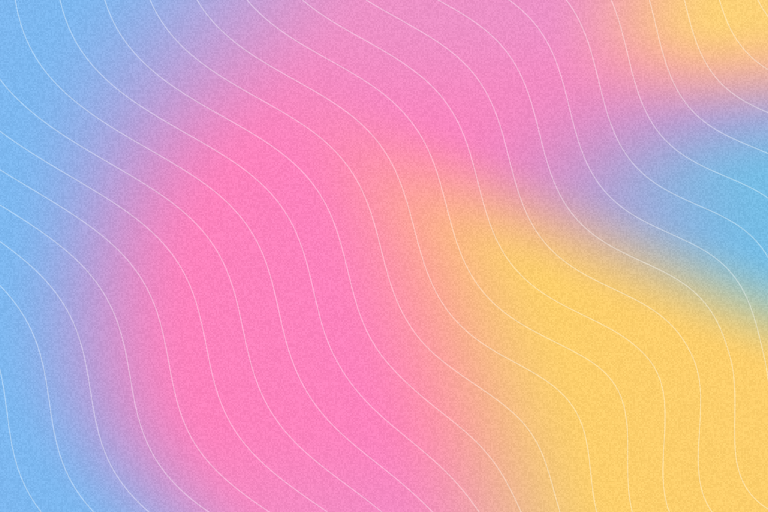
Write a Shadertoy shader that draws this background.

```glsl
// Soft pastel gradient of blue, pink and gold with thin wavy contour lines and fine grain.

const vec3 PINK      = vec3(0.99, 0.51, 0.74);
const vec3 ORCHID    = vec3(0.93, 0.57, 0.78);
const vec3 SKY       = vec3(0.49, 0.72, 0.94);
const vec3 LAGOON    = vec3(0.46, 0.74, 0.90);
const vec3 GOLD      = vec3(0.99, 0.81, 0.42);
const vec3 PALE_GOLD = vec3(0.99, 0.82, 0.47);
const float TAU = 6.28318;

// Sine-free hash in 0..1
float hash(vec2 cell) {
    vec3 h = fract(cell.xyx * vec3(0.1031, 0.1030, 0.0973));
    h += dot(h, h.yzx + 33.33);
    return fract((h.x + h.y) * h.z);
}

// Soft step from 0 to 1 centred on an edge
float ramp(float value, float edge, float halfWidth) {
    return smoothstep(edge - halfWidth, edge + halfWidth, value);
}

// Colour fields; p.x runs right 0..1.5, p.y runs down 0..1
vec3 gradient(vec2 p) {
    float fade = smoothstep(0.35, 0.0, p.y) + 0.6 * smoothstep(0.8, 1.05, p.y);
    vec3 color = mix(PINK, ORCHID, fade);

    // Sky on the left, with a bowed border
    float bow = p.y - 0.65;
    float skyEdge = 0.18 + bow * bow * (bow < 0.0 ? 0.6 : 1.2);
    float skySoft = mix(0.32, 0.2, smoothstep(0.0, 0.5, p.y));
    color = mix(color, SKY, 1.0 - ramp(p.x, skyEdge, skySoft));

    // Lagoon wedge entering from the right
    float wedge = ramp(p.x, 1.16, 0.36) * ramp(p.y, 0.2 + 0.15 * (1.5 - p.x), 0.15);
    color = mix(color, LAGOON, wedge);

    // Gold pool at lower right and gold corner at upper right
    float pool = ramp(p.x, 0.85 + 0.28 * (p.y - 0.53), 0.23)
               * ramp(p.y, 0.41 + 0.4 * (p.x - 1.0), 0.12);
    color = mix(color, GOLD, pool);
    float corner = ramp(p.x, 1.235, 0.185) * (1.0 - ramp(p.y, 0.14, 0.11));
    return mix(color, PALE_GOLD, corner);
}

// Height field whose whole-number levels are the contour lines
float contourField(vec2 p) {
    float travel = p.y + 0.2 * p.x + 0.307 * p.x * p.x;
    float swell = mix(0.9, 0.62, clamp(p.x / 0.8, 0.0, 1.0));
    float bend = 0.9 * smoothstep(0.7, 1.0, p.y) * smoothstep(0.4, 1.1, p.x);
    return 10.19 * p.x - 8.04 * p.y - 2.65
         + swell * cos(TAU * (travel - 1.025) / 0.859) + bend;
}

// Coverage of the nearest contour, with an even width in canvas units
float contourLine(float level, float pixel, float halfWidth) {
    float slope = length(vec2(dFdx(level), dFdy(level))) / pixel;
    float dist = abs(fract(level + 0.5) - 0.5) / max(slope, 0.001);
    return 1.0 - smoothstep(halfWidth - 0.5 * pixel, halfWidth + 0.5 * pixel, dist);
}

void mainImage(out vec4 fragColor, in vec2 fragCoord) {
    vec2 uv = fragCoord / iResolution.xy;
    vec2 p = vec2(1.5 * uv.x, 1.0 - uv.y);
    float pixel = 1.0 / iResolution.y;

    vec3 color = gradient(p);
    color = mix(color, vec3(1.0), 0.32 * contourLine(contourField(p), pixel, 0.0012));

    // Paper grain
    color += 0.05 * (hash(floor(p * 342.0)) - 0.5);
    fragColor = vec4(clamp(color, 0.0, 1.0), 1.0);
}
```
